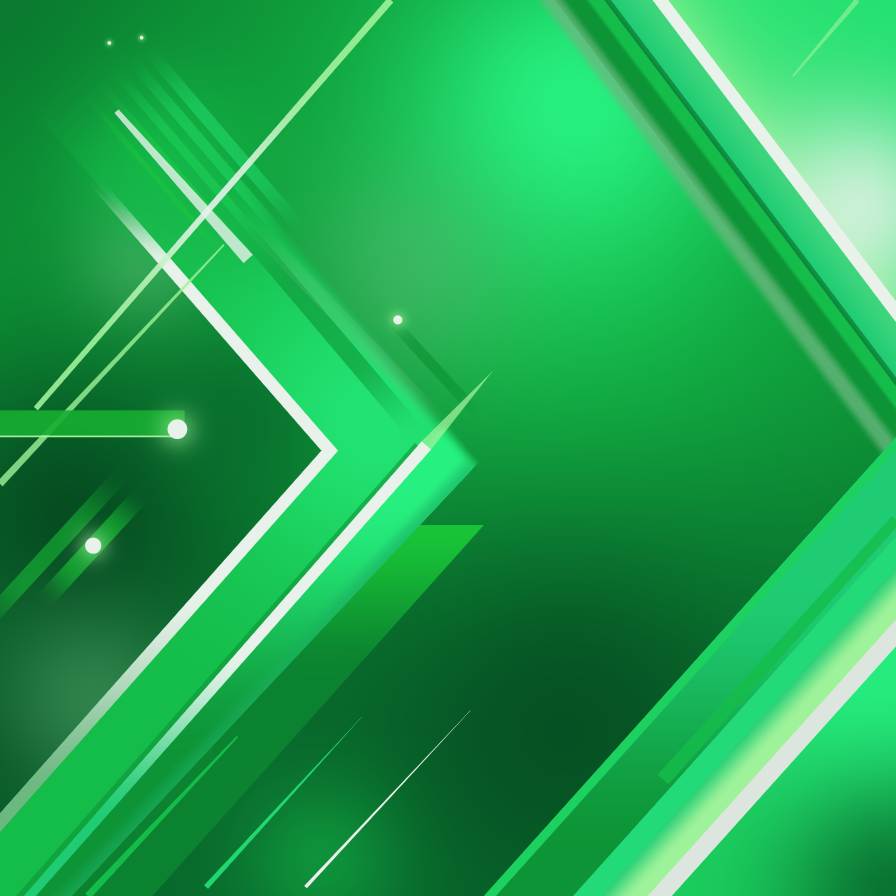
Give the GLSL for this background, as a WebGL 2 fragment shader.

```glsl
#version 300 es
precision highp float;
// Glossy green background of two right-pointing chevrons with light streaks.
// Gaussian glows make the field, signed distances to slanted lines cut the
// layered bands, and tapered beams add the white edges and sparks.
uniform vec2 u_resolution;
out vec4 outColor;

const vec3 DEEP = vec3(0.02, 0.30, 0.13);
const vec3 DARK = vec3(0.03, 0.41, 0.17);
const vec3 GREEN = vec3(0.05, 0.58, 0.21);
const vec3 LEAF = vec3(0.08, 0.74, 0.29);
const vec3 MINT = vec3(0.15, 0.94, 0.50);
const vec3 TEAL = vec3(0.12, 0.80, 0.45);
const vec3 LIME = vec3(0.10, 0.80, 0.22);
const vec3 PALE = vec3(0.62, 0.95, 0.60);
const vec3 WHITE = vec3(0.91, 0.95, 0.92);
const vec3 GREY = vec3(0.42, 0.72, 0.50);
const vec2 INNER_TIP = vec2(0.368, 0.497);
const vec2 OUTER_TIP = vec2(0.536, 0.486);
const float RIM = 0.007; // half width of the white edges

vec2 p;    // canvas position
vec3 col;  // colour so far
float px;  // one pixel in canvas units

void paint(vec3 ink, float mask) { col = mix(col, ink, clamp(mask, 0.0, 1.0)); }

float edge(float d) { return clamp(d / px + 0.5, 0.0, 1.0); }

float glow(float x, float y, float r) {
  vec2 q = (p - vec2(x, y)) / r;
  return exp(-dot(q, q));
}

// Signed distance to the line a-b, positive on its left
float side(vec2 a, vec2 b) {
  vec2 n = normalize(b - a);
  return dot(p - a, vec2(-n.y, n.x));
}

float along(vec4 s) {
  vec2 d = s.zw - s.xy;
  return dot(p - s.xy, d) / dot(d, d);
}

// Straight beam from s.xy to s.zw, half width wa to wb
float beam(vec4 s, float wa, float wb) {
  float t = along(s);
  float ends = min(t, 1.0 - t) * distance(s.xy, s.zw);
  return edge(mix(wa, wb, t) - abs(side(s.xy, s.zw))) * edge(ends);
}

// Beam that dissolves toward both ends
float streak(vec4 s, float w) {
  float t = abs(along(s) - 0.5);
  return beam(s, w, w) * smoothstep(0.5, 0.15, t);
}

void spark(float x, float y, float r) {
  paint(PALE, 0.5 * glow(x, y, 2.0 * r));
  paint(WHITE, edge(r - distance(p, vec2(x, y))));
}

void field() {
  col = mix(DARK, GREEN, smoothstep(0.15, 0.7, p.y));
  paint(DARK, 0.6 * glow(0.0, 1.0, 0.22));
  paint(LEAF, 0.9 * glow(0.62, 0.74, 0.30));
  paint(MINT, glow(0.64, 0.88, 0.18));
  paint(GREY, 0.4 * glow(0.46, 0.70, 0.12));
  paint(DEEP, 0.85 * glow(0.63, 0.19, 0.20));
  paint(DEEP, glow(0.08, 0.42, 0.18));
  paint(DARK, 0.7 * glow(0.27, 0.54, 0.10));
  paint(DEEP, 0.6 * glow(0.0, 0.15, 0.12));
  paint(GREY, 0.4 * glow(0.10, 0.22, 0.10));
  paint(GREY, 0.45 * glow(0.16, 0.71, 0.07));
  paint(LEAF, 0.8 * glow(0.18, 0.82, 0.10));
  paint(LEAF, 0.5 * glow(0.36, 0.04, 0.09));
}

void leftChevron() {
  float inner = max(side(vec2(0.117, 0.785), INNER_TIP), side(INNER_TIP, vec2(0.0, 0.082)));
  float upper = side(OUTER_TIP, vec2(0.20, 0.893));
  float lower = side(vec2(0.08, 0.0), OUTER_TIP);
  // Lowest band with a level top
  float band = edge(side(vec2(0.17, 0.0), vec2(0.54, 0.414))) * edge(-lower);
  paint(mix(GREEN * 0.9, LIME, smoothstep(0.24, 0.42, p.y)), 0.9 * band * edge(0.414 - p.y));
  // Body between the inner and outer wedges
  float body = edge(inner) * edge(lower) * smoothstep(0.0, 0.02, upper);
  paint(mix(LEAF, MINT, 0.75 * glow(0.42, 0.53, 0.19)), body * smoothstep(0.90, 0.66, p.y));
  // Bright facet with a cool rim
  vec4 ridge = vec4(0.02, -0.015, 0.476, 0.503);
  float facet = body * edge(side(ridge.zw, ridge.xy)) * edge(0.525 - p.y);
  paint(mix(GREEN, MINT, smoothstep(0.15, 0.46, p.y)), facet);
  paint(TEAL * 0.85, 0.6 * facet * smoothstep(0.02, 0.0, lower));
  // Folds of the upper arm
  paint(GREEN, 0.6 * streak(vec4(0.25, 0.77, 0.47, 0.51), 0.01));
  paint(GREY, 0.3 * streak(vec4(0.27, 0.76, 0.51, 0.51), 0.009));
  paint(GREEN, 0.7 * streak(vec4(0.43, 0.65, 0.54, 0.53), 0.006));
  // White rims
  paint(GREEN, 0.6 * beam(ridge - vec4(0.01, 0.0, 0.01, 0.0), 0.004, 0.004));
  paint(mix(TEAL, WHITE, smoothstep(0.08, 0.28, p.y)), beam(ridge, 0.005, RIM));
  paint(PALE, 0.75 * beam(vec4(ridge.zw, 0.55, 0.586), RIM, 0.0));
  float rim = edge(RIM - abs(inner)) * smoothstep(0.80, 0.70, p.y);
  paint(mix(GREY, WHITE, smoothstep(0.1, 0.35, p.y)), rim);
}

void rightChevron() {
  // Upper arm: d grows toward the upper right corner
  float d = side(vec2(0.737, 1.0), vec2(1.0, 0.652));
  float arm = edge(d + 0.094);
  paint(mix(TEAL, PALE, 0.25 * smoothstep(-0.05, -0.005, d)), arm);
  paint(LEAF, arm * edge(-0.047 - d));
  paint(GREEN, arm * smoothstep(-0.062, -0.068, d));
  paint(DARK, 0.6 * edge(0.003 - abs(d + 0.047)));
  paint(GREY, 0.75 * smoothstep(0.016, 0.003, abs(d + 0.097)));
  vec3 corner = mix(mix(LEAF, MINT, 0.7), PALE, 0.7 * exp(-max(d, 0.0) / 0.05));
  paint(mix(corner, WHITE, 0.8 * glow(0.96, 0.77, 0.11)), edge(d));
  paint(WHITE, edge(RIM - abs(d)));
  paint(PALE, 0.6 * beam(vec4(0.885, 0.915, 0.957, 1.0), 0.001, 0.003));
  // Lower arm: k grows toward the lower right corner
  float k = side(vec2(1.0, 0.512), vec2(0.54, 0.0));
  paint(mix(GREEN, TEAL, smoothstep(0.04, 0.36, p.y)), edge(k));
  paint(mix(LEAF, MINT, 0.4), edge(0.005 - abs(k - 0.005)));
  paint(LEAF, 0.8 * beam(vec4(0.74, 0.13, 1.0, 0.42), 0.008, 0.006));
  paint(mix(TEAL, MINT, 0.4), edge(k - 0.074));
  paint(mix(TEAL, PALE, smoothstep(0.09, 0.125, k)), edge(k - 0.097));
  vec3 ground = mix(LEAF, MINT, 0.35 + 0.65 * glow(0.98, 0.23, 0.17));
  paint(mix(ground, DARK, 0.9 * glow(1.0, 0.0, 0.13)), edge(k - 0.146));
  paint(WHITE * 0.95, edge(0.01 - abs(k - 0.146)));
}

void lights() {
  // Parallel streaks and twin sparks at the upper left
  for (float f = 0.0; f < 5.0; f++) {
    vec2 a = vec2(0.09 + 0.018 * f, 0.90 + 0.012 * f);
    paint(mix(LIME, MINT, f / 4.0), 0.4 * streak(vec4(a, a + vec2(0.18, -0.21)), 0.003 + 0.001 * f));
  }
  for (float f = 0.0; f < 2.0; f++) spark(0.122 + 0.036 * f, 0.952 + 0.006 * f, 0.002);
  paint(WHITE, 0.8 * beam(vec4(0.13, 0.876, 0.277, 0.711), 0.003, RIM));
  // Crossing lines
  paint(mix(PALE, WHITE, glow(0.25, 0.77, 0.12)), 0.9 * beam(vec4(0.04, 0.544, 0.436, 1.0), 0.003, 0.004));
  paint(PALE, 0.8 * beam(vec4(0.0, 0.46, 0.25, 0.727), 0.004, 0.001));
  // Level bar and lime dashes
  paint(LIME * 0.85, 0.9 * beam(vec4(-0.01, 0.528, 0.206, 0.528), 0.014, 0.014));
  paint(PALE, beam(vec4(0.0, 0.513, 0.198, 0.513), 0.001, 0.001));
  paint(LIME, 0.5 * streak(vec4(-0.03, 0.29, 0.14, 0.475), 0.009));
  paint(LIME, 0.6 * streak(vec4(0.045, 0.325, 0.16, 0.45), 0.01));
  // Tapered streaks along the bottom
  paint(LEAF, beam(vec4(0.098, 0.0, 0.265, 0.178), 0.004, 0.001));
  paint(MINT, 0.8 * beam(vec4(0.23, 0.01, 0.404, 0.20), 0.003, 0.0));
  paint(WHITE, beam(vec4(0.341, 0.01, 0.525, 0.207), 0.002, 0.0));
  spark(0.198, 0.521, 0.011);
  spark(0.104, 0.391, 0.009);
  spark(0.444, 0.643, 0.005);
}

void main() {
  float unit = min(u_resolution.x, u_resolution.y);
  px = 1.0 / unit;
  p = (gl_FragCoord.xy - 0.5 * u_resolution) / unit + 0.5;
  field();
  leftChevron();
  rightChevron();
  lights();
  outColor = vec4(col, 1.0);
}
```
